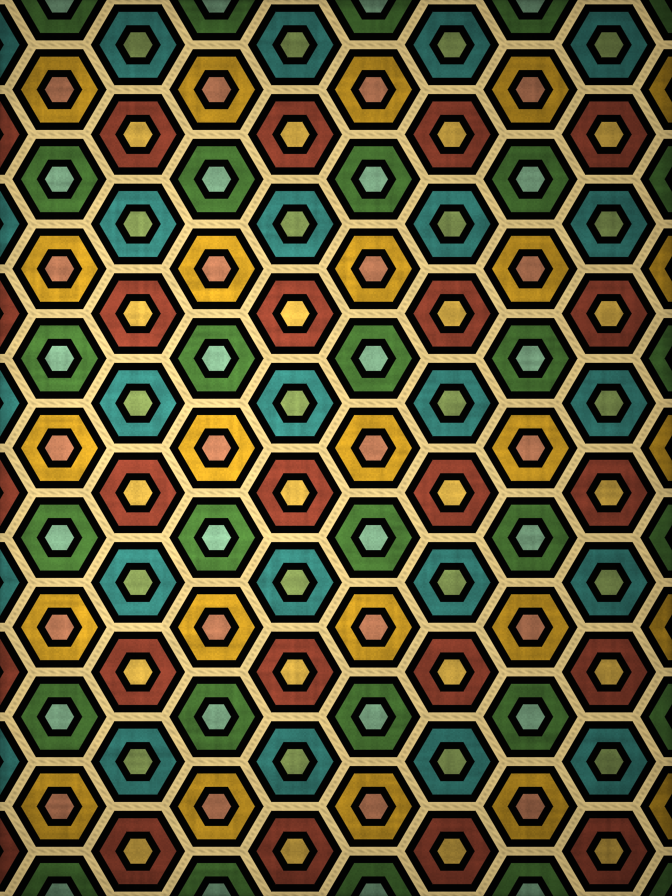
Reproduce this pattern procedurally as a WebGL 1 fragment shader.

```glsl
precision highp float;

// Honeycomb of flat-topped hexagons with concentric black and coloured bands,
// divided by hatched cream lines. Each pixel picks the nearer of two offset
// lattices, takes bands from the hexagonal distance, then gets weave and light.

uniform vec2 u_resolution;

// Layout, in canvas heights
const float ROW_PITCH = 0.1;
const float COLUMN_PITCH = 0.0876;
const float FIRST_COLUMN = 0.0664;

// Band edges, as distance from a cell centre in row pitches
const float OUTLINE_EDGE = 0.450;
const float RING_EDGE = 0.368;
const float INNER_LINE_EDGE = 0.218;
const float CORE_EDGE = 0.140;

// Cloth and light
const float HATCH_COUNT = 150.0;
const float HATCH_DEPTH = 0.10;
const float THREAD_COUNT = 190.0;
const float WEAVE_DEPTH = 0.20;
const float GRAIN_DEPTH = 0.07;
const vec2 LIGHT_CENTRE = vec2(0.14, 0.53);
const float LIGHT_FALLOFF = 5.0;
const float LIGHT_MIN = 0.70;
const float LIGHT_MAX = 1.20;
const float VIGNETTE_POWER = 0.14;

const vec3 BLACK = vec3(0.015, 0.015, 0.012);
const vec3 CREAM = vec3(0.91, 0.80, 0.53);
const vec3 GREEN = vec3(0.30, 0.48, 0.21);
const vec3 YELLOW = vec3(0.83, 0.63, 0.15);
const vec3 RED = vec3(0.60, 0.27, 0.19);
const vec3 TEAL = vec3(0.22, 0.52, 0.48);
const vec3 SAGE = vec3(0.52, 0.70, 0.55);
const vec3 SALMON = vec3(0.76, 0.49, 0.35);
const vec3 GOLD = vec3(0.88, 0.71, 0.29);
const vec3 OLIVE = vec3(0.54, 0.62, 0.34);

float hash(vec2 p) {
  vec3 q = fract(vec3(p.xyx) * 0.1031);
  q += dot(q, q.yzx + 33.33);
  return fract((q.x + q.y) * q.z);
}

float valueNoise(vec2 p) {
  vec2 i = floor(p);
  vec2 f = fract(p);
  f = f * f * (3.0 - 2.0 * f);
  float low = mix(hash(i), hash(i + vec2(1.0, 0.0)), f.x);
  float high = mix(hash(i + vec2(0.0, 1.0)), hash(i + 1.0), f.x);
  return mix(low, high, f.y);
}

// Zero at the centre, 0.5 on the border between neighbouring cells
float hexDistance(vec2 p) {
  p = abs(p);
  return max(p.y, 0.75 * p.x + 0.5 * p.y);
}

// Threads running both ways, uneven along their length
float weave(vec2 uv) {
  vec2 t = uv * THREAD_COUNT;
  float across = valueNoise(t * vec2(0.07, 1.0));
  float upright = valueNoise(t * vec2(1.0, 0.07) + 57.0);
  float coarse = valueNoise(t * vec2(0.05, 0.3) + 113.0);
  return (across + upright + coarse) / 1.5 - 1.0;
}

void main() {
  vec2 uv = gl_FragCoord.xy / u_resolution.y;
  vec2 screen = gl_FragCoord.xy / u_resolution;
  float blur = 0.75 / (u_resolution.y * ROW_PITCH);

  // Nearest cell of the even and odd columns
  vec2 p = vec2((uv.x - FIRST_COLUMN) / COLUMN_PITCH, uv.y / ROW_PITCH);
  vec2 evenCell = vec2(2.0 * floor(p.x * 0.5 + 0.5), floor(p.y + 0.5));
  vec2 oddCell = vec2(2.0 * floor(p.x * 0.5) + 1.0, floor(p.y) + 0.5);
  float evenDist = hexDistance(p - evenCell);
  float oddDist = hexDistance(p - oddCell);
  float isOdd = step(oddDist, evenDist);
  float d = min(evenDist, oddDist);

  // Colours alternate up each column
  float row = mod(floor(mix(evenCell.y, oddCell.y, isOdd)), 2.0);
  vec3 ring = mix(mix(GREEN, YELLOW, row), mix(RED, TEAL, row), isOdd);
  vec3 core = mix(mix(SAGE, SALMON, row), mix(GOLD, OLIVE, row), isOdd);

  // Hatched cream lines, a little darker along the middle
  float hatch = sin(6.2831853 * HATCH_COUNT * (uv.x * 0.6 + uv.y));
  float middle = smoothstep(OUTLINE_EDGE + 0.015, 0.5, d);
  vec3 cream = CREAM * (1.04 + middle * (HATCH_DEPTH * hatch - 0.07));

  // Concentric bands from the centre outwards
  vec3 color = mix(core, BLACK, smoothstep(-blur, blur, d - CORE_EDGE));
  color = mix(color, ring, smoothstep(-blur, blur, d - INNER_LINE_EDGE));
  color = mix(color, BLACK, smoothstep(-blur, blur, d - RING_EDGE));
  float line = smoothstep(-blur, blur, d - OUTLINE_EDGE);
  color = mix(color, cream, line);

  // Woven wear, weaker on the cream
  float grain = hash(floor(uv * 512.0)) - 0.5;
  color *= 1.0 + (WEAVE_DEPTH * weave(uv) + GRAIN_DEPTH * grain) * mix(1.0, 0.4, line);

  // Soft light from the left and darkened borders
  vec2 toLight = uv - LIGHT_CENTRE;
  float glow = exp(-LIGHT_FALLOFF * dot(toLight, toLight));
  vec2 border = 4.0 * screen * (1.0 - screen);
  float vignette = pow(max(border.x * border.y, 0.001), VIGNETTE_POWER);
  float light = mix(LIGHT_MIN, LIGHT_MAX, glow) * mix(0.35, 1.0, vignette);
  color *= mix(light, 1.0, 0.45 * line);

  gl_FragColor = vec4(clamp(color, 0.0, 1.0), 1.0);
}
```
